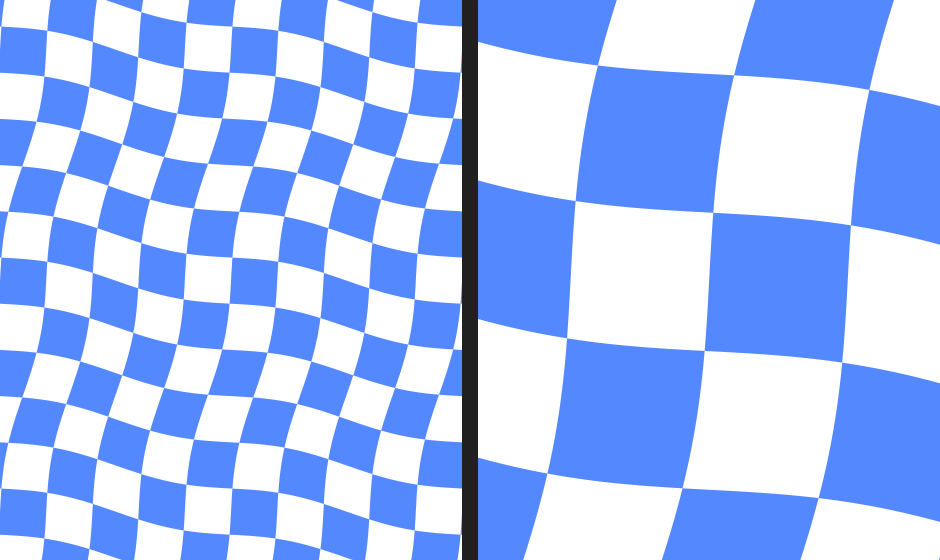
Left, the full canvas; right, a detail of the centre.
This pattern is drawn by a Shadertoy shader. Its source:

```glsl
// Wavy blue and white checkerboard, tilted and rippled along both axes
#define WAVES_ACROSS 2.0               // ripple periods over the canvas width
#define CELLS_PER_WAVE 5.0             // checks in one ripple period
#define RIPPLE 0.117                   // ripple height, in checks
#define RIPPLE_START 0.209             // vertical ripple phase, in periods
#define GRID_OFFSET vec2(2.211, 0.574) // grid position, in checks
#define BLUE vec3(0.330, 0.533, 0.997)
#define WHITE vec3(1.0)

const float TAU = 6.2831853;

// Maps canvas position (in ripple periods, y down) to check coordinates
vec2 warpedGrid(vec2 p) {
    vec2 tilted = CELLS_PER_WAVE * p + vec2(p.y, -p.x);
    vec2 ripple = RIPPLE * vec2(-sin(TAU * (p.y - RIPPLE_START)), sin(TAU * p.x));
    return tilted + ripple - GRID_OFFSET;
}

// Smoothed square wave per axis: +1 on even checks, -1 on odd ones
vec2 alternate(vec2 grid, vec2 pixelSize) {
    vec2 edgeDistance = abs(mod(grid - 0.5, 2.0) - 1.0) - 0.5;
    return clamp(2.0 * edgeDistance / pixelSize, -1.0, 1.0);
}

void mainImage(out vec4 fragColor, in vec2 fragCoord) {
    // Measure from the top left, scaled by the canvas width
    vec2 fromTop = vec2(fragCoord.x, iResolution.y - fragCoord.y);
    vec2 grid = warpedGrid(WAVES_ACROSS * fromTop / iResolution.x);

    // Width of one pixel across each set of edges
    vec2 pixelSize = max(vec2(length(vec2(dFdx(grid.x), dFdy(grid.x))),
                              length(vec2(dFdx(grid.y), dFdy(grid.y)))), 1e-5);

    // Equal signs make a blue check
    vec2 signs = alternate(grid, pixelSize);
    float blueAmount = 0.5 + 0.5 * signs.x * signs.y;
    fragColor = vec4(mix(WHITE, BLUE, blueAmount), 1.0);
}
```
